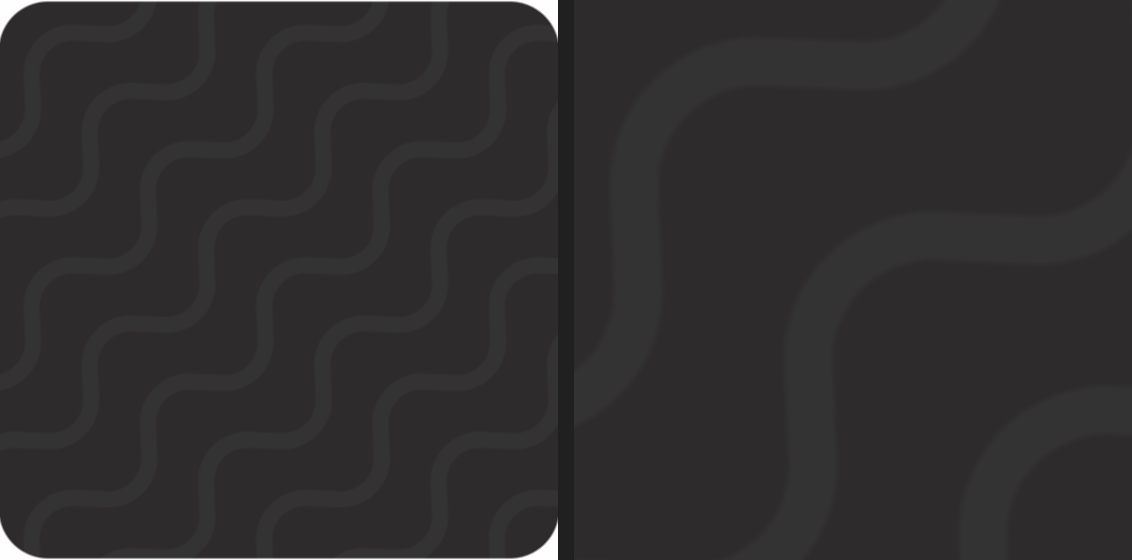
Left: the whole. Right: its middle third, enlarged.
Reproduce this pattern procedurally as a Shadertoy shader.

```glsl
// Rounded dark panel crossed by parallel, diagonal wavy bands of slightly lighter grey.
// Each wave is built from circular arcs joined by straight runs; its exact distance is
// found by folding one period to a quarter, and the bands repeat across the diagonal.

const float CELL = 0.10384;                  // half a wave step, in canvas heights
const vec2  WAVE_ORIGIN = vec2(0.1615, 0.7326);
const float BAND_HALF_WIDTH = 0.14;          // in cells
const float ARC_RADIUS = 0.71;               // in cells
const float ARC_ANGLE = radians(47.5);       // half turn of each arc, just past 45 degrees
const float SPACING = sqrt(2.0);             // distance between bands, in cells

const float PANEL_RADIUS = 0.088;
const vec2  PANEL_GROWTH = vec2(0.002, -0.0028); // past the sides, short of top and bottom
const float EDGE_SOFTNESS = 0.004;           // blur of all edges, in canvas heights

const vec3 PAPER = vec3(0.995);
const vec3 PANEL = vec3(0.177, 0.169, 0.173);
const vec3 BAND  = vec3(0.200, 0.200, 0.200);

float roundedBox(vec2 p, vec2 halfSize, float radius) {
    vec2 q = abs(p) - halfSize + radius;
    return length(max(q, 0.0)) + min(max(q.x, q.y), 0.0) - radius;
}

// Distance to a wave along x that rises through the origin.
float waveDistance(vec2 p, float period, float radius, float angle) {
    float quarter = 0.25 * period;
    vec2 normal = vec2(sin(angle), cos(angle));

    // Fold to the quarter between a crest and the next inflection.
    p.x = abs(mod(p.x + quarter, period) - 2.0 * quarter);
    if (p.x > quarter) p = vec2(2.0 * quarter - p.x, -p.y);

    // The arc centre is set so that the straight run meets the inflection.
    float centreY = (quarter * normal.x - radius) / normal.y;
    vec2 q = p - vec2(0.0, centreY);
    bool onArc = atan(q.x, q.y) < angle;
    return abs((onArc ? length(q) : dot(q, normal)) - radius);
}

// Distance to the nearest of the stacked waves.
float waveStack(vec2 p, float spacing, float radius, float angle) {
    float row = round(p.y / spacing);
    float nearest = 1e3;
    for (float i = -1.0; i <= 1.0; i++) {
        vec2 q = p - vec2(0.0, (row + i) * spacing);
        nearest = min(nearest, waveDistance(q, 2.0 * spacing, radius, angle));
    }
    return nearest;
}

float coverage(float dist, float softness) {
    return clamp(0.5 - dist / softness, 0.0, 1.0);
}

void mainImage(out vec4 fragColor, in vec2 fragCoord) {
    float pixel = 1.0 / iResolution.y;
    float softness = max(EDGE_SOFTNESS, pixel);
    vec2 p = fragCoord * pixel;
    vec2 centre = 0.5 * iResolution.xy * pixel;

    // Turn so that x runs up the diagonal, measured in cells.
    vec2 cell = (p - WAVE_ORIGIN) / CELL;
    vec2 diagonal = vec2(cell.x + cell.y, cell.y - cell.x) * sqrt(0.5);
    float wave = waveStack(diagonal, SPACING, ARC_RADIUS, ARC_ANGLE);
    float band = (wave - BAND_HALF_WIDTH) * CELL;

    float panel = roundedBox(p - centre, centre + PANEL_GROWTH, PANEL_RADIUS);

    vec3 colour = mix(PANEL, BAND, coverage(band, softness));
    colour = mix(PAPER, colour, coverage(panel, softness));
    fragColor = vec4(colour, 1.0);
}
```
